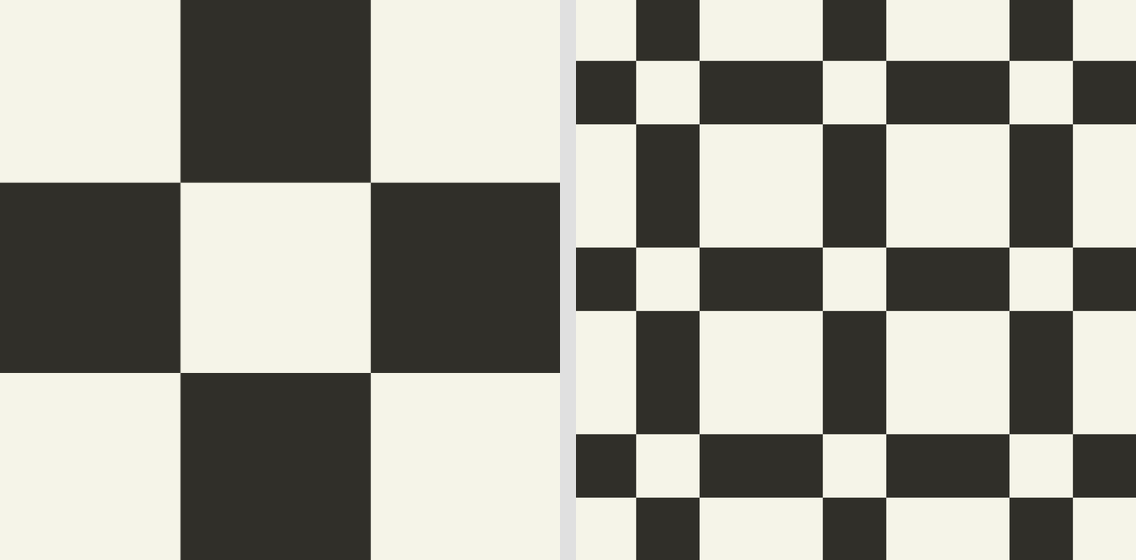
Left, the tile; right, the same tile 3 across and 3 down.
This pattern is drawn by a WebGL 1 fragment shader. Its source:

```glsl
precision highp float;
// Two-tone checkerboard of large flat squares, light at the centre and corners.
// A vertical and a horizontal band cross; where exactly one covers, it is dark.
// Distances wrap around the canvas, so opposite edges join without a seam.

uniform vec2 u_resolution;

const vec3 LIGHT = vec3(0.96, 0.955, 0.908);
const vec3 DARK = vec3(0.19, 0.185, 0.16);
const vec2 REPEATS = vec2(1.0);               // whole periods across and down
const vec2 BAND_CENTER = vec2(0.4922, 0.5039); // position within one period
const vec2 BAND_HALF = vec2(0.1699);          // half width within one period

// Antialiased coverage of the vertical (x) and horizontal (y) bands.
vec2 bandCoverage(vec2 uv) {
    vec2 offset = fract(uv * REPEATS - BAND_CENTER + 0.5) - 0.5;
    vec2 pixelsInside = (BAND_HALF - abs(offset)) * u_resolution / REPEATS;
    return clamp(pixelsInside + 0.5, 0.0, 1.0);
}

void main() {
    vec2 band = bandCoverage(gl_FragCoord.xy / u_resolution);

    // Smooth exclusive-or of the two bands gives the alternating squares.
    float dark = band.x + band.y - 2.0 * band.x * band.y;
    gl_FragColor = vec4(mix(LIGHT, DARK, dark), 1.0);
}
```
